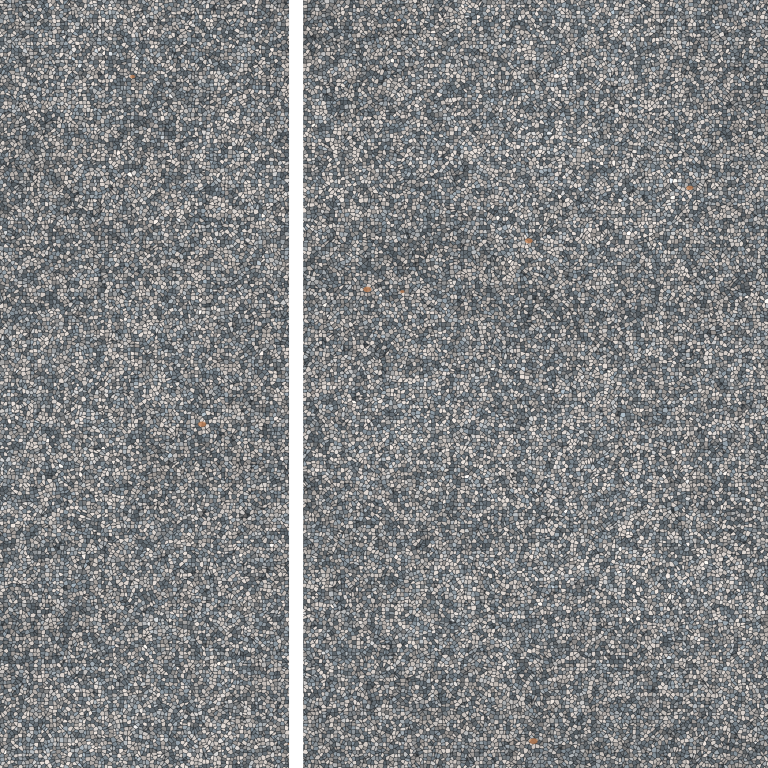
Give the GLSL for this texture, as a WebGL 1 fragment shader.

```glsl
precision highp float;
// Fine grey gravel asphalt crossed by one vertical white painted line.
// Grains are Voronoi cells with random tone and tint, parted by dark gaps;
// gradient noise adds faint mottling, and supersampling smooths the grains.

uniform vec2 u_resolution;

const float GRAINS = 205.0;          // grains across the canvas
const float JITTER = 0.92;           // irregularity of grain placement
const float GAP_WIDTH = 0.25;        // softness of gaps, in grain units
const float TONE_LOW = 0.37;
const float TONE_HIGH = 0.88;
const float MOTTLE = 0.09;           // strength of broad light variation
const float LINE_CENTER = 0.3856;
const float LINE_HALF_WIDTH = 0.0092;
const float FLECK_CELLS = 14.0;      // grid for the rare coloured flecks
const float FLECK_CHANCE = 0.035;
const vec3 GAP_COLOR = vec3(0.17, 0.185, 0.20);
const vec3 COOL_TINT = vec3(0.92, 1.00, 1.06);
const vec3 WARM_TINT = vec3(1.035, 0.995, 0.965);
const vec3 FLECK_COLOR = vec3(0.76, 0.50, 0.32);
const vec3 PAINT_COLOR = vec3(1.0);
const int SAMPLES = 3;               // supersamples per axis

vec3 hash3(vec2 p) {
  vec3 q = fract(p.xyx * vec3(0.1031, 0.1030, 0.0973));
  q += dot(q, q.yxz + 33.33);
  return fract((q.xxy + q.yzz) * q.zyx);
}

float gradientDot(vec2 cell, vec2 offset) {
  float angle = 6.28318 * hash3(cell + 71.0).x;
  return dot(vec2(cos(angle), sin(angle)), offset);
}

float gradientNoise(vec2 p) {
  vec2 i = floor(p);
  vec2 f = p - i;
  vec2 w = f * f * f * (f * (f * 6.0 - 15.0) + 10.0);
  vec2 e = vec2(1.0, 0.0);
  float low = mix(gradientDot(i, f), gradientDot(i + e, f - e), w.x);
  float high = mix(gradientDot(i + e.yx, f - e.yx),
                   gradientDot(i + 1.0, f - 1.0), w.x);
  return mix(low, high, w.y);
}

// Colour of the gravel at one point.
vec3 gravel(vec2 uv) {
  vec2 p = uv * GRAINS;
  vec2 cell = floor(p);
  float nearest = 8.0;
  float second = 8.0;
  vec2 grainId = cell;
  for (int y = -1; y <= 1; y++) {
    for (int x = -1; x <= 1; x++) {
      vec2 id = cell + vec2(float(x), float(y));
      vec2 center = id + 0.5 + JITTER * (hash3(id).xy - 0.5);
      float d = length(p - center);
      if (d < nearest) {
        second = nearest;
        nearest = d;
        grainId = id;
      } else {
        second = min(second, d);
      }
    }
  }
  vec3 rnd = hash3(grainId + 317.0);
  float tone = mix(TONE_LOW, TONE_HIGH, rnd.x);
  tone += 0.16 * smoothstep(0.97, 1.0, rnd.y);
  float warmth = smoothstep(0.1, 0.8, rnd.x + 0.7 * (rnd.z - 0.5));
  vec3 stone = tone * mix(COOL_TINT, WARM_TINT, warmth);
  return mix(GAP_COLOR, stone, smoothstep(0.0, GAP_WIDTH, second - nearest));
}

// Coverage of a small leaf-like fleck in a few random cells.
float fleck(vec2 uv, float pixel) {
  vec2 p = uv * FLECK_CELLS;
  vec2 id = floor(p);
  vec3 rnd = hash3(id + 913.0);
  vec2 q = p - id - mix(vec2(0.25), vec2(0.75), rnd.xy);
  float radius = mix(0.03, 0.08, rnd.x);
  float blur = pixel * FLECK_CELLS;
  float shape = 1.0 - smoothstep(radius - blur, radius + blur,
                                 length(q * vec2(1.0, 1.5)));
  return shape * step(rnd.z, FLECK_CHANCE);
}

void main() {
  float pixel = 1.0 / u_resolution.y;
  vec2 uv = gl_FragCoord.xy * pixel;

  // Supersampled grains.
  vec3 color = vec3(0.0);
  for (int j = 0; j < SAMPLES; j++) {
    for (int i = 0; i < SAMPLES; i++) {
      vec2 shift = (vec2(float(i), float(j)) + 0.5) / float(SAMPLES) - 0.5;
      color += gravel(uv + shift * pixel);
    }
  }
  color /= float(SAMPLES * SAMPLES);

  // Broad mottling, slightly stretched sideways.
  float mottle = gradientNoise(uv * vec2(3.0, 5.0) + 4.3)
               + 0.6 * gradientNoise(uv * vec2(11.0, 14.0) + 9.1);
  color *= 1.0 + MOTTLE * mottle;
  color = mix(color, FLECK_COLOR, 0.75 * fleck(uv, pixel));

  // Painted line with smooth edges.
  float edge = abs(uv.x - LINE_CENTER) - LINE_HALF_WIDTH;
  float paint = 1.0 - smoothstep(-0.6 * pixel, 0.6 * pixel, edge);
  gl_FragColor = vec4(mix(color, PAINT_COLOR, paint), 1.0);
}
```
